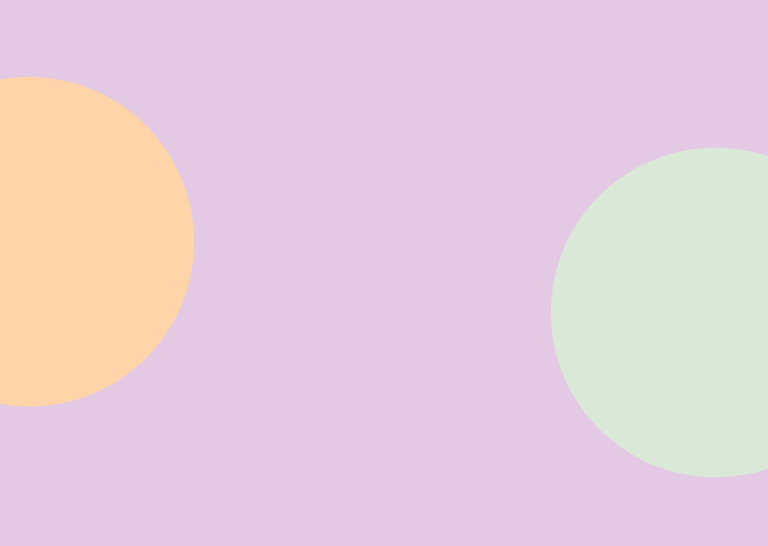
This background is drawn by a Shadertoy shader. Its source:

```glsl
// Two large pastel discs, peach and mint, cut by the sides of a flat lavender field.

const vec3 LAVENDER = vec3(0.890, 0.789, 0.893);
const vec3 PEACH = vec3(1.000, 0.831, 0.663);
const vec3 MINT = vec3(0.855, 0.910, 0.843);

// Centres are fractions of the canvas; the radius is a fraction of its height.
const vec2 PEACH_CENTRE = vec2(0.0380, 0.5573);
const vec2 MINT_CENTRE = vec2(0.9319, 0.4277);
const float DISC_RADIUS = 0.3018;

// Coverage of a disc with an edge one pixel wide
float discCoverage(vec2 point, vec2 centre, float radius) {
    float pixel = 1.0 / iResolution.y;
    float dist = length(point - centre) - radius;
    return clamp(0.5 - dist / pixel, 0.0, 1.0);
}

void mainImage(out vec4 fragColor, in vec2 fragCoord) {
    vec2 point = fragCoord / iResolution.y;
    vec2 canvas = vec2(iResolution.x / iResolution.y, 1.0);

    // Field, then the left and right discs
    vec3 color = LAVENDER;
    color = mix(color, PEACH, discCoverage(point, PEACH_CENTRE * canvas, DISC_RADIUS));
    color = mix(color, MINT, discCoverage(point, MINT_CENTRE * canvas, DISC_RADIUS));

    fragColor = vec4(color, 1.0);
}
```
